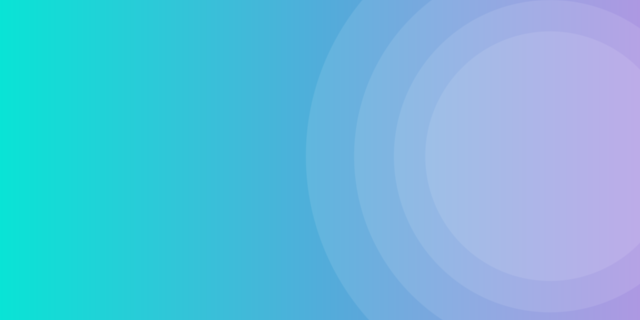
A Shadertoy shader for this background:

```glsl
#define TEAL vec3(0.035, 0.893, 0.838)
#define SKY vec3(0.318, 0.678, 0.855)
#define VIOLET vec3(0.602, 0.502, 0.862)
#define DISC_CENTER vec2(0.719, 0.512)
#define INNER_RADIUS 0.390
#define RING_STEP 0.098
#define RING_GROWTH 0.0132
#define DISC_COUNT 4
#define DISC_ALPHA 0.10

// Three-stop horizontal gradient
vec3 backdrop(float x) {
    vec3 leftHalf = mix(TEAL, SKY, clamp(x * 2.0, 0.0, 1.0));
    return mix(leftHalf, VIOLET, clamp(x * 2.0 - 1.0, 0.0, 1.0));
}

// Each ring is a little wider than the one inside it
float discRadius(float i) {
    return INNER_RADIUS + RING_STEP * i + RING_GROWTH * i * (i - 1.0);
}

void mainImage(out vec4 fragColor, in vec2 fragCoord) {
    // Height is one unit; x is measured from the middle
    vec2 p = (fragCoord - vec2(0.5 * iResolution.x, 0.0)) / iResolution.y;
    float pixel = 1.0 / iResolution.y;
    vec3 color = backdrop(fragCoord.x / iResolution.x);

    // Stacked translucent white discs
    float centerDistance = length(p - DISC_CENTER);
    for (int i = 0; i < DISC_COUNT; i++) {
        float edge = centerDistance - discRadius(float(i));
        float coverage = 1.0 - smoothstep(-pixel, pixel, edge);
        color = mix(color, vec3(1.0), DISC_ALPHA * coverage);
    }

    fragColor = vec4(color, 1.0);
}
```
